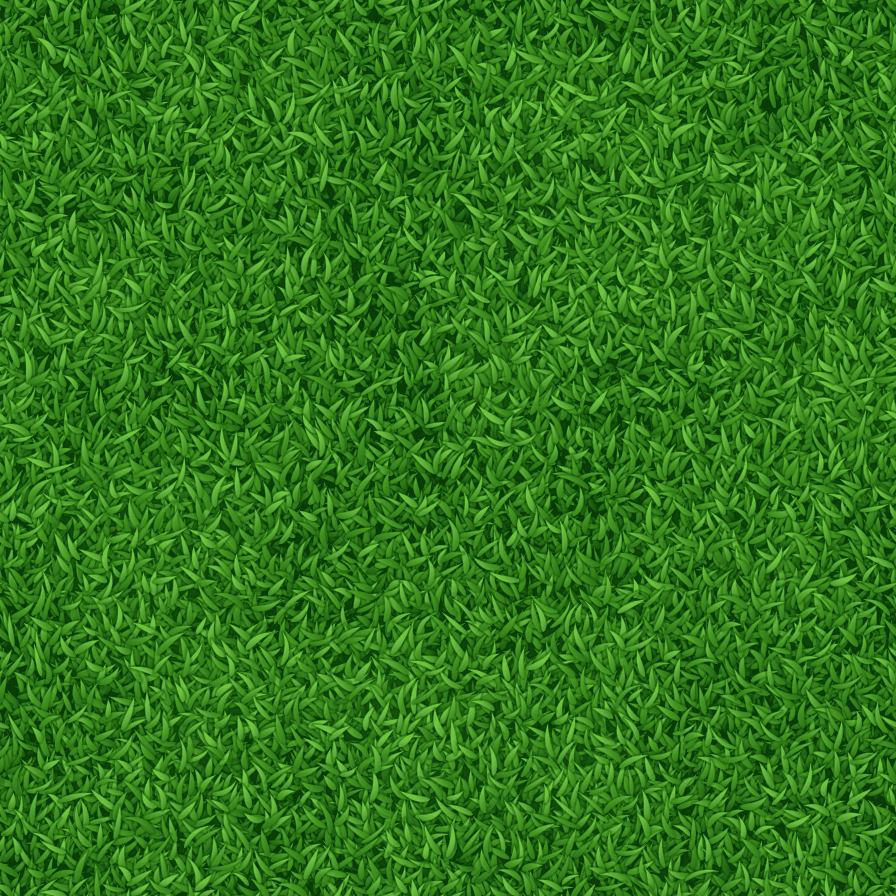
This texture is drawn by a three.js fragment shader. Its source:

```glsl
// Dense lawn seen from above: short, curved, tapering grass blades.
// Layers of jittered blades on a wrapping grid are painted from deep to high;
// each blade shades what lies below, and the tone is mapped to a green ramp.

varying vec2 vUv;

const float PI = 3.14159265;
const int LAYERS = 10;
const float CELLS = 40.0;          // blades across per layer, whole so it tiles
const float PATCHES = 9.0;         // soft light and dark patches across
const float PATCH_STRENGTH = 0.12;
const float FAN = 2.7;             // spread of blade directions around upright
const vec2 HALF_LENGTH = vec2(0.40, 0.78);  // shortest and longest, in cells
const vec2 HALF_WIDTH = vec2(0.09, 0.155);  // thinnest and widest, in cells
const float BEND = 0.65;
const float EDGE = 0.038;          // edge softness, in cells
const float SHADOW_REACH = 0.15;   // in cells
const float SHADOW_STRENGTH = 0.42;
const float LOW_TONE = 0.27;
const float HIGH_TONE = 0.73;
const float TONE_SPREAD = 0.34;
const float TIP_LIGHT = 0.40;
const float FOLD_LIGHT = 0.07;

const vec3 SOIL_GREEN = vec3(0.03, 0.23, 0.02);
const vec3 DEEP_GREEN = vec3(0.10, 0.36, 0.05);
const vec3 MID_GREEN = vec3(0.20, 0.49, 0.10);
const vec3 LEAF_GREEN = vec3(0.27, 0.59, 0.13);
const vec3 PALE_GREEN = vec3(0.38, 0.68, 0.24);
const vec3 TIP_GREEN = vec3(0.43, 0.77, 0.24);

float hash(vec2 p) {
  return fract(sin(dot(p, vec2(127.1, 311.7))) * 43758.5453);
}

vec4 hash4(vec2 p) {
  return vec4(hash(p), hash(p + 17.3), hash(p + 41.9), hash(p + 73.7));
}

// Value noise that wraps after PATCHES cells
float patchNoise(vec2 uv) {
  vec2 p = uv * PATCHES;
  vec2 i = floor(p);
  vec2 f = fract(p);
  f = f * f * (3.0 - 2.0 * f);
  vec2 a = mod(i, PATCHES);
  vec2 b = mod(i + 1.0, PATCHES);
  return mix(mix(hash(a), hash(vec2(b.x, a.y)), f.x),
             mix(hash(vec2(a.x, b.y)), hash(b), f.x), f.y);
}

// Blade around the origin: signed distance, place from root to tip, side
vec3 blade(vec2 p, vec4 rnd) {
  float angle = PI * 0.5 + (rnd.x - 0.5) * FAN;
  vec2 dir = vec2(cos(angle), sin(angle));
  float halfLength = mix(HALF_LENGTH.x, HALF_LENGTH.y, rnd.y);
  float along = dot(p, dir) / halfLength;
  float x = clamp(along, -1.0, 1.0);
  float bend = (rnd.z - 0.5) * BEND * halfLength;
  float slope = 2.0 * bend * x / halfLength;
  float side = dot(p, vec2(-dir.y, dir.x)) - bend * (x * x - 0.4);
  side /= sqrt(1.0 + slope * slope);
  float t = x * 0.5 + 0.5;
  float width = mix(HALF_WIDTH.x, HALF_WIDTH.y, rnd.w);
  float taper = 2.6 * sqrt(t) * (1.0 - t);
  float beyond = max(abs(along) - 1.0, 0.0) * halfLength;
  float dist = length(vec2(side, beyond)) - width * taper;
  return vec3(dist, t, clamp(side / width, -1.0, 1.0));
}

// Paints one layer of blades over the tone below
float paintLayer(float tone, vec2 uv, float layer) {
  float depth = layer / float(LAYERS - 1);
  vec2 seed = vec2(layer * 5.37, layer * 9.71);
  vec2 p = uv * CELLS + vec2(hash(seed), hash(seed + 3.1));
  vec2 cell = floor(p);
  for (int row = 1; row >= -1; row--) {
    for (int column = -1; column <= 1; column++) {
      vec2 neighbour = cell + vec2(float(column), float(row));
      vec2 id = mod(neighbour, CELLS) + seed;
      vec2 centre = neighbour + vec2(hash(id + 101.3), hash(id + 157.9));
      vec3 b = blade(p - centre, hash4(id));
      float shadow = 1.0 - smoothstep(0.0, SHADOW_REACH, b.x);
      tone *= 1.0 - SHADOW_STRENGTH * shadow;
      float bladeTone = mix(LOW_TONE, HIGH_TONE, depth)
        + (hash(id + 211.1) - 0.5) * TONE_SPREAD
        + (b.y - 0.45) * TIP_LIGHT + b.z * FOLD_LIGHT;
      tone = mix(tone, bladeTone, 1.0 - smoothstep(-EDGE, EDGE, b.x));
    }
  }
  return tone;
}

float ramp(float from, float to, float x) {
  return clamp((x - from) / (to - from), 0.0, 1.0);
}

vec3 grassColour(float tone) {
  vec3 colour = mix(SOIL_GREEN, DEEP_GREEN, ramp(0.04, 0.20, tone));
  colour = mix(colour, MID_GREEN, ramp(0.20, 0.43, tone));
  colour = mix(colour, LEAF_GREEN, ramp(0.43, 0.65, tone));
  colour = mix(colour, PALE_GREEN, ramp(0.65, 0.80, tone));
  return mix(colour, TIP_GREEN, ramp(0.80, 0.92, tone));
}

void main() {
  float tone = 0.1;
  for (int i = 0; i < LAYERS; i++) {
    tone = paintLayer(tone, vUv, float(i));
  }
  tone += (patchNoise(vUv) - 0.5) * PATCH_STRENGTH;
  gl_FragColor = vec4(grassColour(tone), 1.0);
}
```
